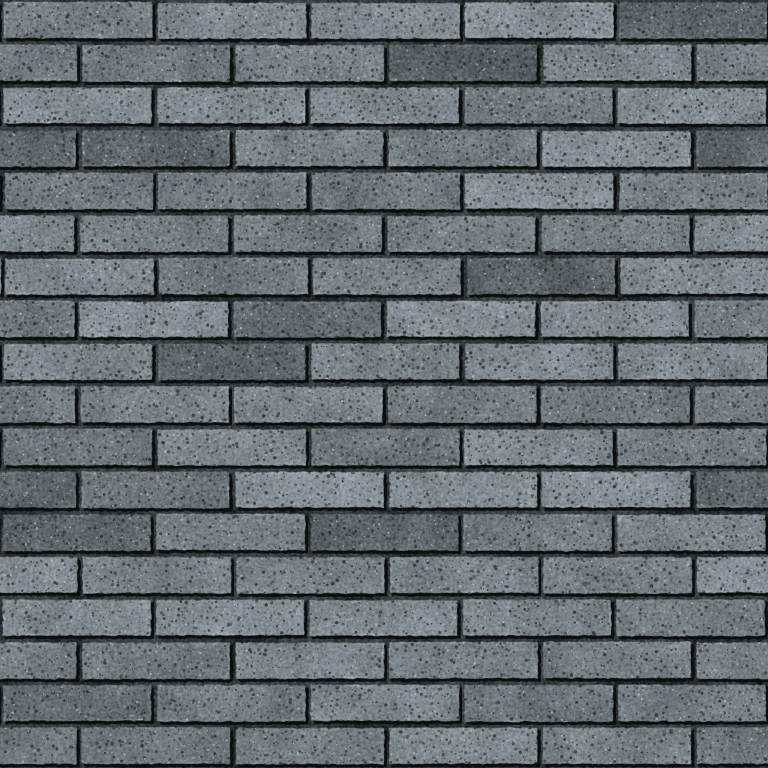
This texture is drawn by a Shadertoy shader. Its source:

```glsl
// Running-bond wall of speckled blue-grey bricks with dark, shadowed joints.

#define COLUMNS 5.0
#define ROWS 18.0
#define BRICK_HALF vec2(0.0972, 0.0242)   // half size of a brick face
#define BRICK_OFFSET vec2(-0.0012, 0.0013) // face position inside its cell
#define SHADOW_SHIFT vec2(0.0036, -0.0036)
#define PIT_COUNT 150.0
#define GRIT_COUNT 110.0
#define FACE_DARK vec3(0.26, 0.285, 0.30)
#define FACE_LIGHT vec3(0.545, 0.585, 0.61)
#define MORTAR vec3(0.23, 0.25, 0.26)
#define SHADOW vec3(0.04, 0.05, 0.052)

// Two random values in 0..1 for an integer lattice point
vec2 hash2(vec2 p) {
    const uint factor = 1664525u;
    uvec2 q = uvec2(ivec2(p)) * factor + 1013904223u;
    for (int i = 0; i < 2; i++) {
        q.x += q.y * factor;
        q.y += q.x * factor;
        q ^= q >> 16u;
    }
    return vec2(q & 65535u) / 65535.0;
}

float cornerSlope(vec2 cell, vec2 toPoint, float period) {
    float angle = 6.2832 * hash2(mod(cell, period)).x;
    return dot(vec2(cos(angle), sin(angle)), toPoint);
}

// Gradient noise that wraps after `period` cells
float noise(vec2 p, float period) {
    vec2 i = floor(p), f = p - i;
    vec2 u = f * f * f * (f * (f * 6.0 - 15.0) + 10.0);
    vec2 e = vec2(0.0, 1.0);
    float low = mix(cornerSlope(i, f, period),
                    cornerSlope(i + e.yx, f - e.yx, period), u.x);
    float high = mix(cornerSlope(i + e.xy, f - e.xy, period),
                     cornerSlope(i + e.yy, f - e.yy, period), u.x);
    return mix(low, high, u.y);
}

// Coverage of scattered round specks, mostly small
float specks(vec2 uv, float count, float maxRadius, float seed, float px) {
    vec2 base = floor(uv * count);
    float cover = 0.0;
    for (int y = -1; y <= 1; y++)
    for (int x = -1; x <= 1; x++) {
        vec2 cell = base + vec2(x, y);
        vec2 key = mod(cell, count) + seed;
        vec2 center = (cell + hash2(key)) / count;
        vec2 r = hash2(key + 500.0);
        float radius = maxRadius * r.x * r.x;
        float c = clamp((radius - length(uv - center)) / px + 0.5, 0.0, 1.0);
        cover = max(cover, c * step(0.3, r.x) * mix(0.5, 1.0, r.y));
    }
    return cover;
}

float boxDistance(vec2 p, vec2 halfSize, float corner) {
    vec2 q = abs(p) - halfSize + corner;
    return length(max(q, 0.0)) + min(max(q.x, q.y), 0.0) - corner;
}

void mainImage(out vec4 fragColor, in vec2 fragCoord) {
    vec2 uv = fragCoord / iResolution.xy;
    float px = 1.0 / iResolution.y;

    // Staggered cells, each row slightly displaced
    vec2 grid = vec2(COLUMNS, ROWS);
    float row = floor(uv.y * ROWS);
    float rowShift = 0.003 + 0.005 * (hash2(vec2(row, 91.0)).x - 0.5);
    vec2 p = vec2((uv.x - rowShift) * COLUMNS - 0.5 * mod(row + 1.0, 2.0),
                  uv.y * ROWS);
    vec2 id = mod(floor(p), grid);
    vec2 rnd = hash2(id + 17.0), vary = hash2(id + 203.0);

    // Brick outline: uneven size and rough edges
    vec2 local = (fract(p) - 0.5) / grid - BRICK_OFFSET;
    local += 0.0012 * (vary - 0.5);
    vec2 rough = vec2(noise(uv * 90.0, 90.0), noise(uv * 90.0 + 31.0, 90.0));
    float chips = noise(uv * 190.0, 190.0);
    vec2 edge = local + 0.0013 * rough;
    vec2 halfSize = BRICK_HALF - 0.0009 * rnd.yx;
    float d = boxDistance(edge, halfSize, 0.0016) + 0.0010 * chips;
    float face = smoothstep(0.7 * px, -0.7 * px, d);

    // Grain shared by mortar and bricks
    float grain = noise(uv * 256.0, 256.0) + 0.6 * noise(uv * 140.0, 140.0);

    // Joint: mortar with the shadow falling to the lower right
    float shadowDist = boxDistance(edge - SHADOW_SHIFT, halfSize, 0.0016);
    float shade = 1.0 - smoothstep(-0.0010, 0.0016, shadowDist + 0.0016 * chips);
    float damp = smoothstep(-0.2, 0.4, noise(uv * 14.0, 14.0));
    vec3 joint = MORTAR * (1.0 - 0.4 * damp + 0.5 * grain);
    joint = mix(joint, SHADOW, shade);

    // Face tone: a few dark bricks, cloudy wear within each
    float tone = 0.60 + 0.32 * rnd.x - 0.38 * smoothstep(0.80, 0.92, rnd.y);
    vec2 drift = floor(vary * 40.0);
    tone += 0.26 * noise(uv * 12.0 + drift, 12.0);
    tone += 0.18 * noise(uv * 34.0 + drift, 34.0) + 0.38 * grain;
    vec3 brick = mix(FACE_DARK, FACE_LIGHT, tone);

    // Dark pits and pale grit
    vec2 bent = uv + 0.0007 * rough;
    float pits = specks(bent, PIT_COUNT, 0.0023, 0.0, px);
    float grit = specks(bent, GRIT_COUNT, 0.0015, 1000.0, px);
    brick = mix(brick, FACE_DARK * 0.55, 0.8 * pits);
    brick = mix(brick, vec3(0.74, 0.78, 0.80), 0.75 * grit);

    // Worn rim: patchy pale edge with a thin dark border
    float rim = smoothstep(-0.0045, -0.0015, d);
    brick += 0.07 * rim * smoothstep(-0.1, 0.4, noise(uv * 22.0 + 5.0, 22.0));
    brick *= 1.0 - 0.22 * smoothstep(-0.0018, 0.0, d);
    fragColor = vec4(clamp(mix(joint, brick, face), 0.0, 1.0), 1.0);
}
```
